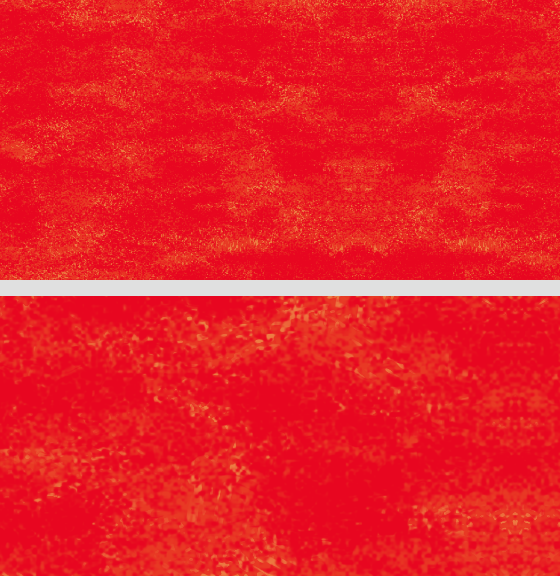
Top: the whole. Bottom: its middle third, enlarged.
Write a Shadertoy shader that draws this texture.

```glsl
// Worn red plaster: horizontal orange clouds, fine grain and pale scratch flecks.

const vec3 DEEP_RED = vec3(0.91, 0.025, 0.125);
const vec3 ORANGE   = vec3(0.91, 0.225, 0.140);
const vec3 PALE     = vec3(0.93, 0.560, 0.290);
const float MIRROR_X = 1.28;

// Sine-free hash of a lattice cell, 0 to 1
float hash(vec2 cell) {
    vec3 q = fract(vec3(cell.xyx) * 0.1031);
    q += dot(q, q.yzx + 33.33);
    return fract((q.x + q.y) * q.z);
}

// Smooth value noise
float noise(vec2 p) {
    vec2 cell = floor(p);
    vec2 f = fract(p);
    f = f * f * (3.0 - 2.0 * f);
    float low  = mix(hash(cell), hash(cell + vec2(1.0, 0.0)), f.x);
    float high = mix(hash(cell + vec2(0.0, 1.0)), hash(cell + 1.0), f.x);
    return mix(low, high, f.y);
}

// Layered noise, centred on zero
float fbm(vec2 p, int octaves) {
    float sum = 0.0;
    float weight = 0.5;
    for (int i = 0; i < octaves; i++) {
        sum += weight * (noise(p) - 0.5);
        p = p * 2.03 + vec2(17.3, 9.1);
        weight *= 0.55;
    }
    return sum;
}

vec2 rotate(vec2 p, float angle) {
    float c = cos(angle);
    float s = sin(angle);
    return vec2(c * p.x - s * p.y, s * p.x + c * p.y);
}

// Thin broken lines where the noise crosses its middle value
float creases(vec2 p, vec2 density) {
    return 1.0 - smoothstep(0.0, 0.22, abs(noise(p * density) - 0.5));
}

// Short marks along one direction, gathered in patches
float scratches(vec2 p, float angle, vec2 density, vec2 offset) {
    float patches = smoothstep(-0.02, 0.20, fbm(p * vec2(6.0, 15.0) + offset, 3));
    float marks = noise(rotate(p, angle) * density + offset * 7.0);
    return patches * smoothstep(0.62, 0.82, marks);
}

void mainImage(out vec4 fragColor, in vec2 fragCoord) {
    vec2 p = fragCoord / iResolution.y;
    p.x = abs(p.x - MIRROR_X) + 3.0;

    // Small clouds with ragged, horizontally brushed edges
    vec2 warp = vec2(fbm(p * 12.0, 3), fbm(p * 12.0 + 40.0, 3));
    float cloud = fbm(p * vec2(5.0, 15.0) + warp * 1.2, 5);
    float brush = noise(p * vec2(32.0, 100.0) + warp * 6.0) - 0.5;

    // Grain at two fine scales, veined by wandering creases
    float grain = noise(p * vec2(185.0, 215.0)) - 0.5;
    float speck = noise(p * vec2(245.0, 255.0) + 71.0) - 0.5;
    float vein = creases(p + warp * 0.05, vec2(75.0, 110.0)) - 0.45;

    float tone = cloud * 1.15 + brush * 0.22 + grain * 0.48 + speck * 0.48 - vein * 0.12;
    vec3 color = mix(DEEP_RED, ORANGE, smoothstep(-0.24, 0.46, tone));

    // Pale flecks: slanted, upright, flat, and loose dots
    float flecks = scratches(p, -0.55, vec2(85.0, 220.0), vec2(5.0, 2.0));
    flecks = max(flecks, scratches(p, 1.40, vec2(90.0, 220.0), vec2(23.0, 14.0)));
    flecks = max(flecks, scratches(p, 0.15, vec2(130.0, 230.0), vec2(41.0, 33.0)));
    flecks = max(flecks, scratches(p, 0.40, vec2(210.0, 250.0), vec2(63.0, 51.0)));
    flecks *= smoothstep(-0.05, 0.38, tone);
    color = mix(color, PALE, flecks * 0.8);

    fragColor = vec4(color, 1.0);
}
```
